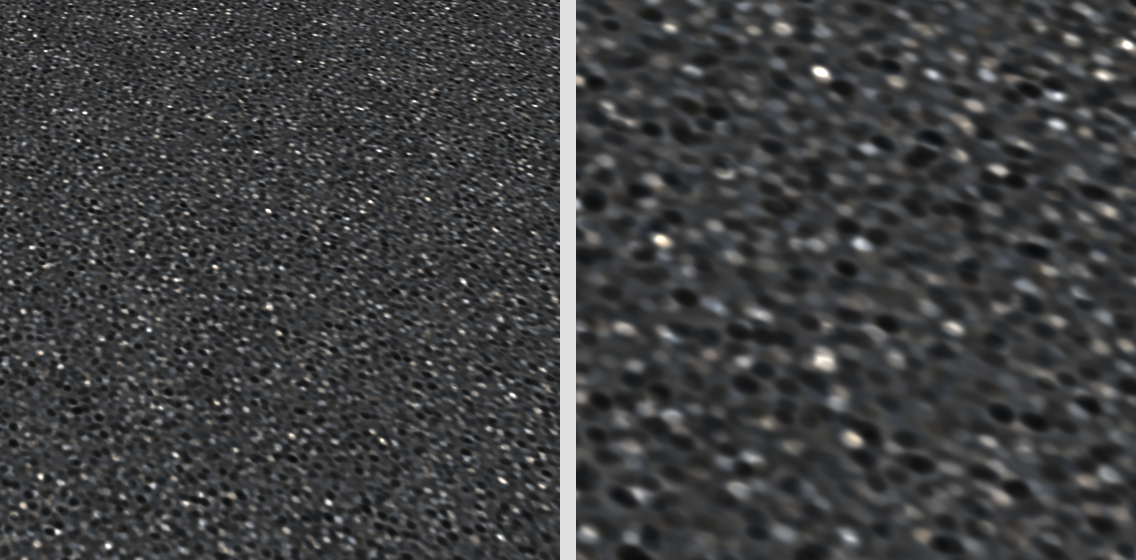
Left, the full canvas; right, a detail of the centre.
Give the GLSL for this texture, as a WebGL 2 fragment shader.

```glsl
#version 300 es
precision highp float;
// Draws a dark asphalt surface of speckled grains receding into the distance.

uniform vec2 u_resolution;
out vec4 fragColor;

const float NEAR_GRAIN = 0.0175;   // grain pitch at the bottom edge
const float FAR_GRAIN = 0.0100;    // grain pitch at the top edge
const float DEPTH_STRETCH = 2.6;
const float MEDIAN_TONE = 0.226;
const float CONTRAST = 0.43;
const float SHARPNESS = 4.0;       // narrowness of each grain
const float RIM = 0.7;             // strength of the opposite-toned rim
const float MEAN_POWER = 0.214;    // expected sum of squared weights

// Integer hash: three uniform values in 0..1 for a cell and a layer
vec3 hash3(ivec2 cell, int layer) {
    uvec3 v = uvec3(ivec3(cell, layer)) * 1664525u + 1013904223u;
    v.x += v.y * v.z; v.y += v.z * v.x; v.z += v.x * v.y;
    v ^= v >> 16u;
    v.x += v.y * v.z; v.y += v.z * v.x; v.z += v.x * v.y;
    return vec3(v >> 8u) / 16777216.0;
}

// Round scattered grains: x = brightness, y = warmth, both near unit variance
vec2 grains(vec2 p, int layer) {
    ivec2 home = ivec2(floor(p));
    vec2 total = vec2(0.0);
    float power = 0.0;
    for (int j = -1; j <= 1; j++) {
        for (int i = -1; i <= 1; i++) {
            ivec2 cell = home + ivec2(i, j);
            vec3 place = hash3(cell, layer);
            vec3 tone = hash3(cell, layer + 1);
            vec2 offset = vec2(cell) + 0.1 + 0.8 * place.xy - p;
            float spread = SHARPNESS * dot(offset, offset);
            float weight = (1.0 - RIM * spread) * exp(-spread);
            float brightness = 2.0 * (tone.x + tone.y + tone.z - 1.5);
            float warmth = 3.46 * (place.z - 0.5);
            total += weight * vec2(brightness, warmth);
            power += weight * weight;
        }
    }
    return total * inversesqrt(mix(MEAN_POWER, power, 0.4));
}

// Perspective ground coordinates, one unit per grain
vec2 groundPoint(vec2 uv) {
    float pitch = mix(NEAR_GRAIN, FAR_GRAIN, uv.y);
    return vec2((uv.x - 0.5) / pitch, DEPTH_STRETCH / pitch);
}

// Lean the grains down to the right and lengthen them
vec2 slant(vec2 p) {
    return vec2(0.9 * p.x, p.y + 0.35 * p.x);
}

// Near-neutral stone colour: cool in the dark, warm in the highlights
vec3 stoneColour(float tone, float warmth) {
    float shift = 0.035 * warmth + 0.05 * smoothstep(0.2, 0.7, tone) - 0.02;
    return tone * (1.0 + shift * vec3(0.8, 0.05, -0.9));
}

void main() {
    vec2 uv = gl_FragCoord.xy / u_resolution;
    vec2 ground = slant(groundPoint(uv));

    // Main grains, finer grit and faint broad patches
    vec2 coarse = grains(ground, 0);
    vec2 grit = grains(ground * 1.25 + 31.7, 10);
    vec2 patches = grains(ground * 0.13 + 7.3, 20);

    float relief = 0.85 * coarse.x + 0.5 * grit.x + 0.12 * patches.x;
    float warmth = 0.8 * coarse.y + 0.6 * grit.y;

    // Exponential response gives a dark bed with sparse bright chips
    float tone = MEDIAN_TONE * exp(CONTRAST * relief);
    fragColor = vec4(clamp(stoneColour(tone, warmth), 0.0, 1.0), 1.0);
}
```
